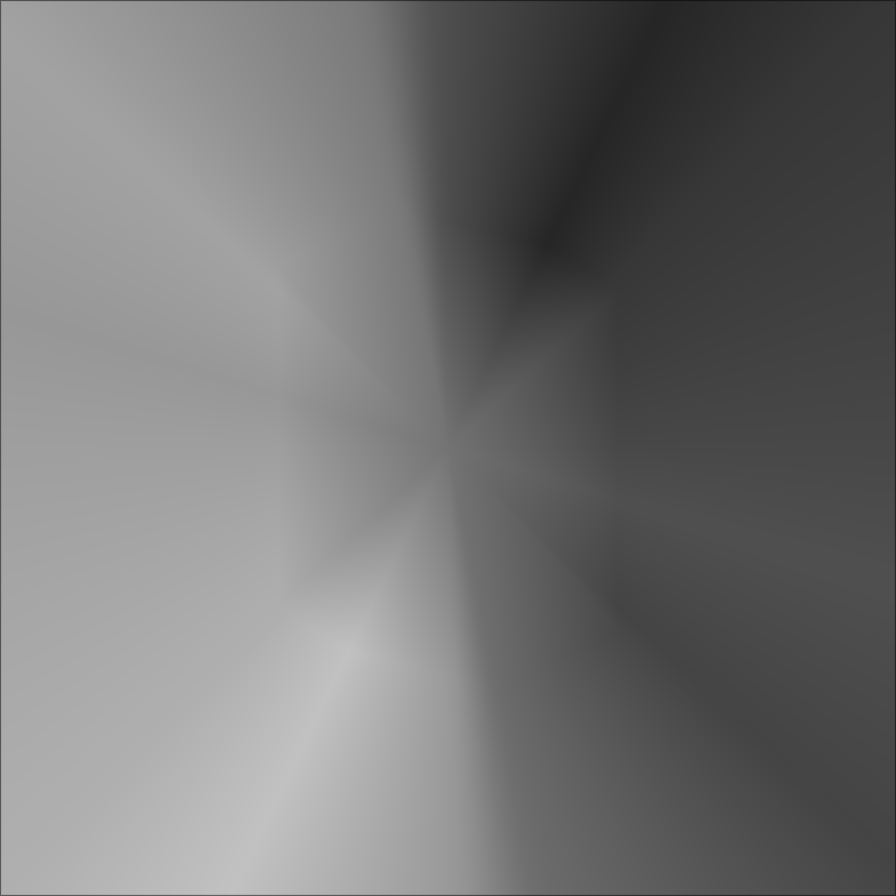
Write a three.js fragment shader that draws this background.

```glsl
// Soft gray pinwheel: angular shading fading into a faceted center.
varying vec2 vUv;

// Adds "change" gradually while the angle runs from start to end.
float ramp(float angle, float start, float end, float change) {
  return change * clamp((angle - start) / (end - start), 0.0, 1.0);
}

// Shade offset over a half turn, in degrees; the other half is its negative.
float angularShade(float angle) {
  float shade = -0.17;
  shade += ramp(angle, 0.0, 45.0, -0.065);
  shade += ramp(angle, 45.0, 64.0, -0.07);     // dark ray
  shade += ramp(angle, 64.0, 90.0, 0.155);
  shade += 0.18 * smoothstep(89.0, 103.0, angle); // steep fold
  shade += ramp(angle, 102.0, 137.0, 0.155);
  shade += ramp(angle, 137.0, 163.0, -0.045);
  shade += ramp(angle, 163.0, 180.0, 0.03);
  return shade;
}

// Skewed octagon: 0 at the center, 1 on its outline.
float facetDistance(vec2 p) {
  float sides = abs(p.x) / 0.19;
  float top = abs(p.y + 0.25 * p.x) / 0.255;
  float rightSlope = abs(p.y + 0.67 * p.x) / 0.301;
  float leftSlope = abs(p.y - 0.476 * p.x) / 0.294;
  return max(max(sides, top), max(rightSlope, leftSlope));
}

void main() {
  vec2 p = vUv - 0.5;

  // Fold the lower half onto the upper one with inverted shade.
  float side = p.y < 0.0 ? -1.0 : 1.0;
  vec2 folded = p * side;
  float angle = degrees(atan(folded.y + 1e-6, folded.x));

  // Shade grows from the neutral center to full strength at the octagon.
  float strength = min(facetDistance(p), 1.0);
  float gray = 0.452 + side * angularShade(angle) * strength;

  // Thin dark frame
  float edge = 0.5 - max(abs(p.x), abs(p.y));
  gray *= mix(0.5, 1.0, smoothstep(0.0006, 0.002, edge));

  gl_FragColor = vec4(vec3(gray), 1.0);
}
```
